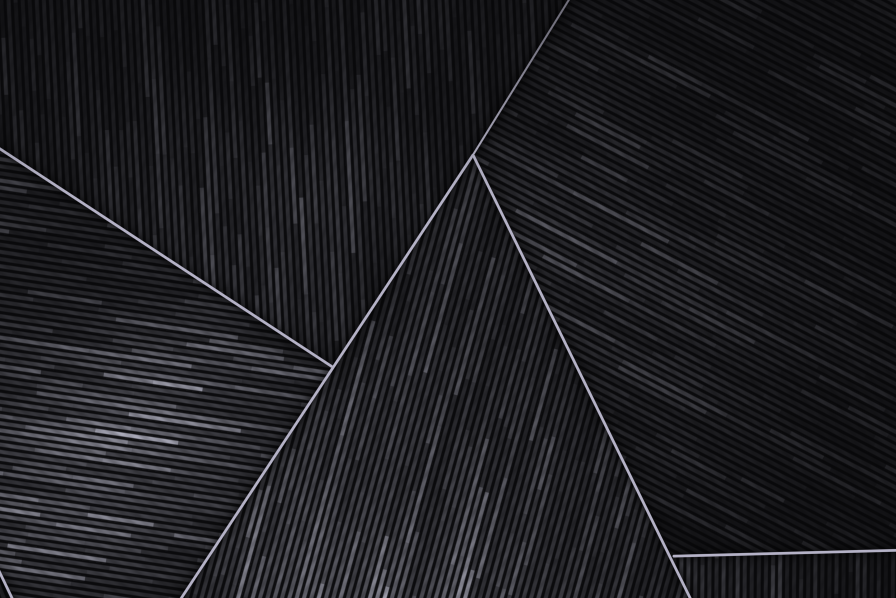
Give the GLSL for this background, as a WebGL 2 fragment shader.

```glsl
#version 300 es
precision highp float;
// Dark slatted wall panels divided by bright metal seams.
// Straight seams select a panel; each panel has its own slat direction and
// soft light, and every slat is cut into pieces of random tone.

#define SLAT_PITCH 0.0118
#define PIECE_LENGTH 0.16
#define GROOVE 0.56
#define SEAM_HALF 0.0023
#define SHADOW_REACH 0.010
#define EXPOSURE 0.86
#define BASE_COLOR vec3(0.030, 0.030, 0.037)
#define SLAT_TINT vec3(0.98, 0.98, 1.06)
#define SEAM_COLOR vec3(0.71, 0.70, 0.78)

uniform vec2 u_resolution;
out vec4 fragColor;

// Seam end points, in units of the canvas height
const vec2 TOP = vec2(0.953, 1.003);
const vec2 APEX = vec2(0.791, 0.741);
const vec2 FOOT = vec2(0.302, -0.002);
const vec2 JOINT = vec2(0.555, 0.387);
const vec2 LEFT = vec2(-0.003, 0.753);
const vec2 BASE = vec2(1.155, -0.002);
const vec2 CORNER = vec2(1.127, 0.070);
const vec2 RIGHT = vec2(1.510, 0.080);
const vec2 NOTCH_A = vec2(-0.002, 0.046);
const vec2 NOTCH_B = vec2(0.021, -0.002);

float hash(vec2 c) {
  vec3 h = fract(vec3(c.xyx) * 0.1031);
  h += dot(h, h.yzx + 33.33);
  return fract((h.x + h.y) * h.z);
}

// Positive on the left of the direction a to b
float side(vec2 p, vec2 a, vec2 b) {
  vec2 e = b - a, r = p - a;
  return e.x * r.y - e.y * r.x;
}

float segmentDistance(vec2 p, vec2 a, vec2 b) {
  vec2 e = b - a, r = p - a;
  return length(r - e * clamp(dot(r, e) / dot(e, e), 0.0, 1.0));
}

float glow(vec2 p, vec2 center, vec2 radius) {
  vec2 r = (p - center) / radius;
  return exp(-dot(r, r));
}

// Even spread of dim pieces with a few brighter ones
float pieceTone(vec2 id) {
  float h = hash(id);
  return 0.50 + 0.48 * h + 0.50 * pow(h, 7.0);
}

float slats(vec2 p, float angle, float seed, float pixel) {
  vec2 along = vec2(cos(angle), sin(angle));
  vec2 q = vec2(dot(p, along), dot(p, vec2(-along.y, along.x)));
  float row = floor(q.y / SLAT_PITCH);
  float across = fract(q.y / SLAT_PITCH);

  // Random pieces, blended over one pixel at their ends
  float size = PIECE_LENGTH * (0.5 + hash(vec2(row + 300.0, seed)));
  float x = q.x / size + 17.0 * hash(vec2(row + 700.0, seed + 5.0));
  vec2 id = vec2(floor(x) + 60.0 * seed, row + 400.0);
  float blend = smoothstep(1.0 - 1.5 * pixel / size, 1.0, fract(x));
  float tone = mix(pieceTone(id), pieceTone(id + vec2(1.0, 0.0)), blend);

  // Rounded slat face, soft dark groove and fine brushed grain
  float soft = clamp(1.4 * pixel / SLAT_PITCH, 0.25, 0.5);
  float face = 1.0 - smoothstep(GROOVE - soft, GROOVE + soft, abs(across * 2.0 - 1.0));
  float grain = sin(q.x * 71.0 + row * 2.4) * sin(q.x * 163.0 - row * 5.1 + across * 4.0);
  return (0.08 + 0.92 * face) * tone * (1.0 + 0.14 * grain);
}

void main() {
  vec2 p = gl_FragCoord.xy / u_resolution.y;
  float pixel = 1.0 / u_resolution.y;

  // Panel choice: slat angle, seed and light
  float angle, seed, light;
  float ridge = p.y > APEX.y ? side(p, APEX, TOP) : side(p, FOOT, APEX);
  if (ridge > 0.0) {
    if (side(p, LEFT, JOINT) > 0.0) {
      angle = -1.52; seed = 1.0;
      light = 0.08 + 0.14 * glow(p, vec2(0.48, 0.60), vec2(0.40, 0.28));
    } else if (side(p, NOTCH_A, NOTCH_B) > 0.0) {
      angle = -0.15; seed = 2.0;
      light = 0.18 + 0.29 * glow(p, vec2(0.24, 0.29), vec2(0.28, 0.14))
            + 0.13 * glow(p, vec2(0.10, 0.05), vec2(0.30, 0.15));
    } else {
      angle = -1.2; seed = 3.0; light = 0.15;
    }
  } else if (side(p, APEX, BASE) < 0.0) {
    angle = 1.30; seed = 4.0;
    light = 0.20 + 0.23 * glow(p, vec2(0.64, 0.0), vec2(0.30, 0.28));
  } else if (side(p, CORNER, RIGHT) > 0.0) {
    angle = -0.48; seed = 5.0;
    light = 0.08 + 0.14 * glow(p, vec2(0.94, 0.57), vec2(0.30, 0.28))
          + 0.04 * glow(p, vec2(1.20, 0.35), vec2(0.30, 0.25));
  } else {
    angle = 1.56; seed = 6.0;
    light = 0.08 + 0.13 * glow(p, vec2(1.20, 0.03), vec2(0.18, 0.20));
  }
  float sheen = 1.0 + 0.12 * sin(p.x * 9.0 + p.y * 5.0) * sin(p.y * 13.0 - p.x * 4.0);
  vec3 color = BASE_COLOR + SLAT_TINT * slats(p, angle, seed, pixel) * light * sheen * EXPOSURE;

  // Metal seams with a narrow shadow beside them
  float upper = segmentDistance(p, APEX, TOP) + 0.0006;
  float d = min(upper, segmentDistance(p, FOOT, APEX));
  d = min(d, segmentDistance(p, APEX, BASE));
  d = min(d, segmentDistance(p, LEFT, JOINT));
  d = min(d, segmentDistance(p, CORNER, RIGHT));
  d = min(d, segmentDistance(p, NOTCH_A, NOTCH_B));
  color *= 1.0 - 0.6 * exp(-d / SHADOW_REACH);
  float seam = 1.0 - smoothstep(SEAM_HALF - 0.7 * pixel, SEAM_HALF + 0.7 * pixel, d);
  float shine = mix(1.0, 0.62, smoothstep(0.65, 1.0, p.y));
  color = mix(color, SEAM_COLOR * shine, seam);
  fragColor = vec4(color, 1.0);
}
```
